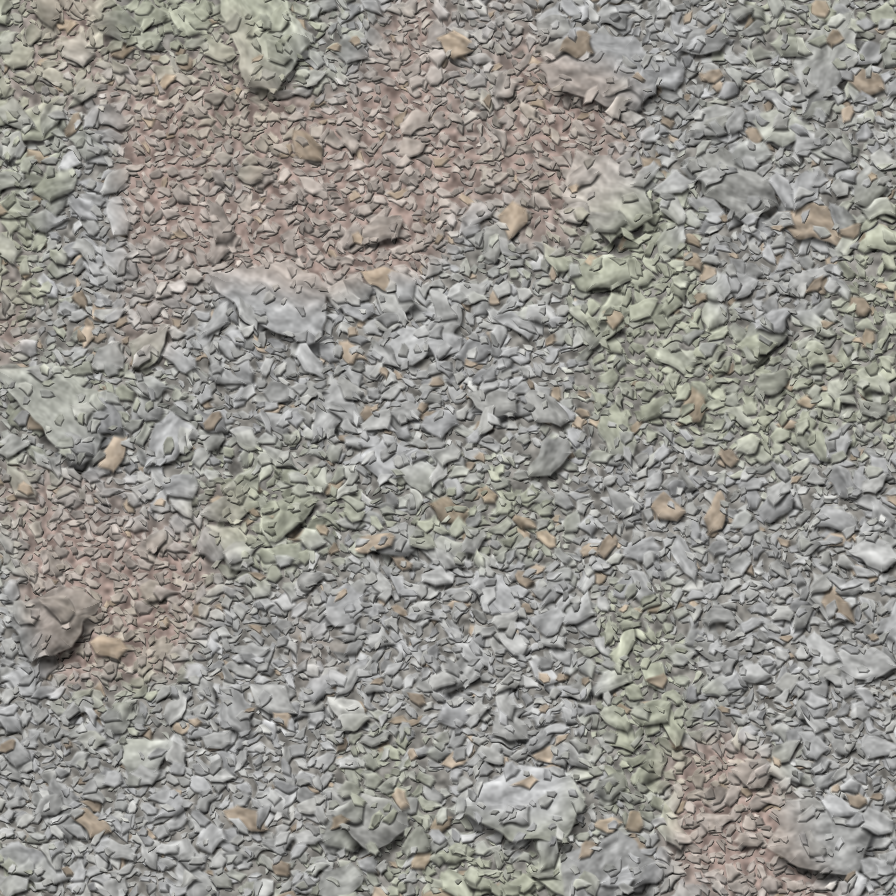
Write a Shadertoy shader that draws this texture.

```glsl
// Scree slope: grey angular stones heaped over pinkish gravel.
// Layers of scattered convex polygons, from grit to slabs, each with
// bevelled edges, streaked relief and a short shadow below it.

const vec2 LIGHT = vec2(-0.35, 0.94);

vec2 hash2(vec2 p) {
    vec3 q = fract(p.xyx * vec3(0.1031, 0.1030, 0.0973));
    q += dot(q, q.yzx + 33.33);
    return fract((q.xx + q.yz) * q.zy);
}

float noise(vec2 p) {
    vec2 i = floor(p), f = fract(p);
    f = f * f * (3.0 - 2.0 * f);
    float bottom = mix(hash2(i).x, hash2(i + vec2(1, 0)).x, f.x);
    float top = mix(hash2(i + vec2(0, 1)).x, hash2(i + vec2(1, 1)).x, f.x);
    return mix(bottom, top, f.y);
}

float fbm(vec2 p) {
    float sum = 0.0, amp = 0.5;
    for (int k = 0; k < 3; k++) {
        sum += amp * noise(p);
        p = mat2(1.6, 1.2, -1.2, 1.6) * p + 7.3;
        amp *= 0.5;
    }
    return sum;
}

// Patches of bare earth where few larger stones lie
float soilMask(vec2 p) {
    float earth = 0.7 * noise(p * 4.0 + 3.7) + 0.3 * noise(p * 11.0 + 9.1);
    return smoothstep(0.56, 0.74, earth);
}

// Colour of one stone's surface without its brightness
vec3 stoneTint(vec2 p, vec2 rnd) {
    vec3 tint = mix(vec3(1.0, 1.0, 0.975), vec3(0.99, 0.995, 1.0), rnd.x);
    float lichen = smoothstep(0.45, 0.8, noise(p * 7.0 + 21.0) * 0.75 + rnd.y * 0.3);
    tint = mix(tint, vec3(0.97, 0.99, 0.86), lichen * 0.75);
    tint = mix(tint, vec3(1.02, 0.94, 0.88), soilMask(p) * 0.7);
    return mix(tint, vec3(0.98, 0.88, 0.76), step(0.96, rnd.x) * 0.8);
}

// Scatters one layer of stones, about "count" across the canvas
vec3 addStones(vec3 color, vec2 p, float count, float density, float seed) {
    vec2 grid = p * count;
    float blur = 0.0018 * count;
    for (int j = -1; j <= 1; j++)
    for (int i = -1; i <= 1; i++) {
        vec2 cell = floor(grid) + vec2(i, j);
        vec2 id = cell + seed * 17.0 + 50.0;
        vec2 a = hash2(id), b = hash2(id + 71.7), c = hash2(id + 133.1);
        float bare = count < 60.0 ? soilMask((cell + 0.5) / count) : 0.0;
        if (a.x > density * (1.0 - 0.75 * bare)) continue;

        // Frame of the stone: mostly lying flat, longer than tall
        vec2 local = grid - cell - 0.5 - 0.6 * (b - 0.5);
        float angle = (c.x - 0.5) * 2.4;
        mat2 turn = mat2(cos(angle), -sin(angle), sin(angle), cos(angle));
        vec2 scale = vec2(0.8, 1.3) / mix(0.75, 1.15, c.y);
        vec2 body = turn * local * scale;
        vec2 shifted = turn * (local + vec2(-0.04, 0.10)) * scale;

        // Irregular hexagon for the body and for its shadow
        float dist = -9.0, shade = -9.0;
        vec2 facing = vec2(0, 1);
        for (int k = 0; k < 6; k++) {
            vec2 r = hash2(id + float(k) * 5.3 + 211.0);
            float t = (float(k) + 0.8 * r.x) * 1.0472;
            vec2 dir = vec2(cos(t), sin(t));
            float reach = mix(0.27, 0.47, r.y);
            float side = dot(body, dir) - reach;
            if (side > dist) { dist = side; facing = dir; }
            shade = max(shade, dot(shifted, dir) - reach);
        }
        color *= 1.0 - 0.66 * (1.0 - smoothstep(-0.09, 0.06, shade));
        float cover = 1.0 - smoothstep(-blur, blur, dist);
        if (cover <= 0.0) continue;

        // Bevel, tilt and streaked relief
        float lit = dot(facing * turn, LIGHT);
        float rim = smoothstep(-0.17, -0.02, dist);
        vec2 w = turn * local / count * vec2(42.0, 85.0) + id * 3.1;
        float relief = fbm(w) - fbm(w + vec2(-0.2, 0.5));
        float tone = 0.67 + 0.17 * (a.y - 0.5) + 0.45 * relief;
        tone += rim * (0.06 * max(lit, 0.0) + 0.17 * min(lit, 0.0));
        tone += 0.12 * dot(body, b - 0.5);
        color = mix(color, tone * stoneTint(p, vec2(c.y, b.x)), cover);
    }
    return color;
}

void mainImage(out vec4 fragColor, in vec2 fragCoord) {
    vec2 uv = fragCoord / iResolution.y;
    vec2 ragged = vec2(noise(uv * 65.0), noise(uv * 65.0 + 40.0)) - 0.5;
    vec2 p = uv + 0.007 * ragged;

    // Earth and grit
    vec3 color = mix(vec3(0.53, 0.52, 0.50), vec3(0.61, 0.54, 0.51), soilMask(p));
    color *= 0.72 + 0.56 * noise(uv * 150.0);

    // Stones from small to large, then chips resting on top
    color = addStones(color, p, 96.0, 0.85, 1.0);
    color = addStones(color, p, 64.0, 0.75, 2.0);
    color = addStones(color, p, 42.0, 0.70, 3.0);
    color = addStones(color, p, 17.0, 0.32, 4.0);
    color = addStones(color, p, 8.0, 0.20, 5.0);
    color = addStones(color, p, 27.0, 0.50, 6.0);
    color = addStones(color, p, 52.0, 0.32, 7.0);
    color = addStones(color, p, 85.0, 0.22, 8.0);

    // Fine mineral speckle
    color += 0.09 * (noise(uv * 240.0) - 0.5);
    fragColor = vec4(clamp(color, 0.0, 1.0), 1.0);
}
```
